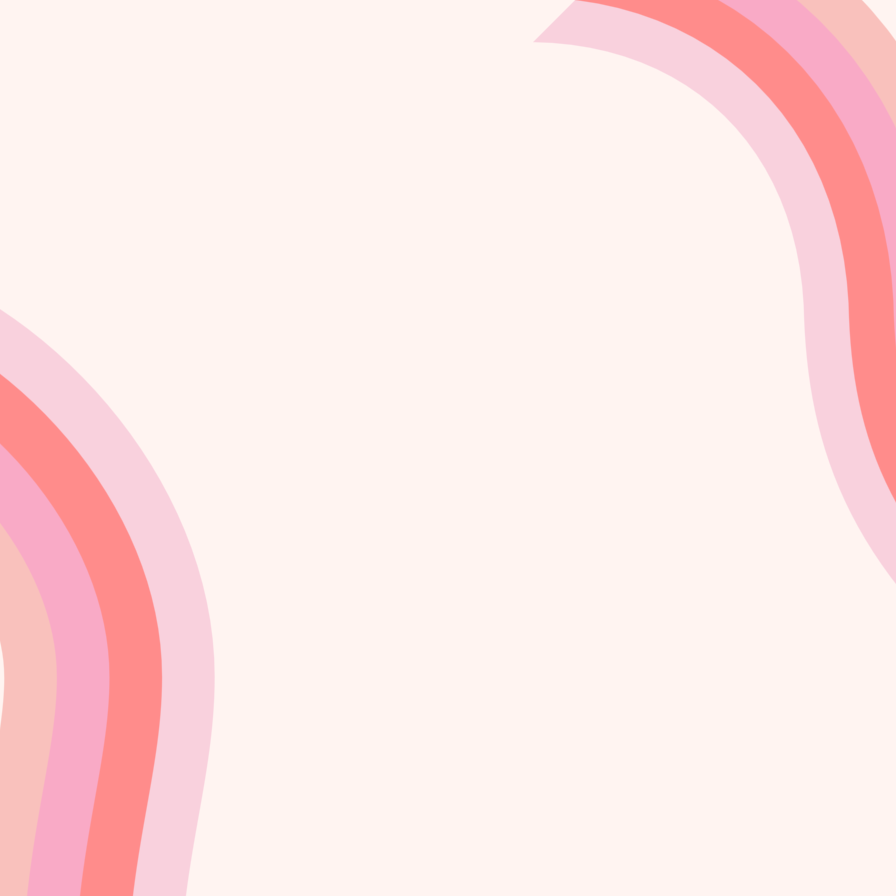
A three.js fragment shader for this background:

```glsl
// Two striped retro ribbons bend in from the left and the upper right of a cream field.
// Each ribbon is a pair of joined cubic curves; the signed distance from that
// guiding edge picks one of four parallel colour bands.

#define LEFT_BAND 0.0587
#define RIGHT_BAND 0.0501
#define EDGE_SOFTNESS 0.001
#define CURVE_STEPS 24
#define CREAM vec3(1.0, 0.957, 0.945)
#define BLUSH vec3(0.975, 0.818, 0.868)
#define CORAL vec3(1.0, 0.55, 0.545)
#define PINK vec3(0.975, 0.667, 0.778)
#define PEACH vec3(0.975, 0.757, 0.737)

varying vec2 vUv;

float softStep(float edge, float value) {
  return smoothstep(edge - EDGE_SOFTNESS, edge + EDGE_SOFTNESS, value);
}

vec2 cubicPoint(vec2 a, vec2 b, vec2 c, vec2 d, float t) {
  float s = 1.0 - t;
  return s * s * s * a + 3.0 * s * s * t * b + 3.0 * s * t * t * c + t * t * t * d;
}

// Signed distance to a cubic: positive on the left of its direction of travel
float cubicDistance(vec2 p, vec2 a, vec2 b, vec2 c, vec2 d) {
  float nearest = 1e3;
  float side = 1.0;
  vec2 start = a;
  for (int i = 1; i <= CURVE_STEPS; i++) {
    vec2 end = cubicPoint(a, b, c, d, float(i) / float(CURVE_STEPS));
    vec2 along = end - start;
    vec2 offset = p - start;
    float t = clamp(dot(offset, along) / dot(along, along), 0.0, 1.0);
    float dist = length(offset - along * t);
    if (dist < nearest) {
      nearest = dist;
      side = along.x * offset.y - along.y * offset.x < 0.0 ? -1.0 : 1.0;
    }
    start = end;
  }
  return nearest * side;
}

float nearer(float a, float b) {
  return abs(a) < abs(b) ? a : b;
}

// Four equal bands counted inward from the guiding edge
vec3 stripes(float dist, float band) {
  float depth = dist / band;
  float soft = EDGE_SOFTNESS / band;
  vec3 color = mix(CREAM, BLUSH, smoothstep(-soft, soft, depth));
  color = mix(color, CORAL, smoothstep(1.0 - soft, 1.0 + soft, depth));
  color = mix(color, PINK, smoothstep(2.0 - soft, 2.0 + soft, depth));
  color = mix(color, PEACH, smoothstep(3.0 - soft, 3.0 + soft, depth));
  return mix(color, CREAM, smoothstep(4.0 - soft, 4.0 + soft, depth));
}

float leftRibbon(vec2 p) {
  vec2 bend = vec2(0.2396, 0.2448);
  float shoulder = cubicDistance(p, vec2(0.0, 0.655), vec2(0.130, 0.570),
                                 vec2(0.2396, 0.414), bend);
  float tail = cubicDistance(p, bend, vec2(0.2396, 0.147),
                             vec2(0.2122, 0.069), vec2(0.2031, -0.0417));
  return -nearer(shoulder, tail);
}

float rightRibbon(vec2 p) {
  vec2 bend = vec2(0.897, 0.659);
  float arch = cubicDistance(p, vec2(0.595, 0.953), vec2(0.771, 0.9505),
                             vec2(0.888, 0.8333), bend);
  float tail = cubicDistance(p, bend, vec2(0.8997, 0.5378),
                             vec2(0.927, 0.427), vec2(1.0286, 0.3138));
  return nearer(arch, tail);
}

void main() {
  vec3 leftColor = stripes(leftRibbon(vUv), LEFT_BAND);
  vec3 rightColor = stripes(rightRibbon(vUv), RIGHT_BAND);

  // Diagonal cut at the upper end of the right ribbon
  float cutDistance = (vUv.x - vUv.y + 0.358) * 0.7071;
  rightColor = mix(CREAM, rightColor, softStep(0.0, cutDistance));

  // The ribbons keep to their own halves of the field
  vec3 color = vUv.x < 0.42 ? leftColor : rightColor;
  gl_FragColor = vec4(color, 1.0);
}
```
